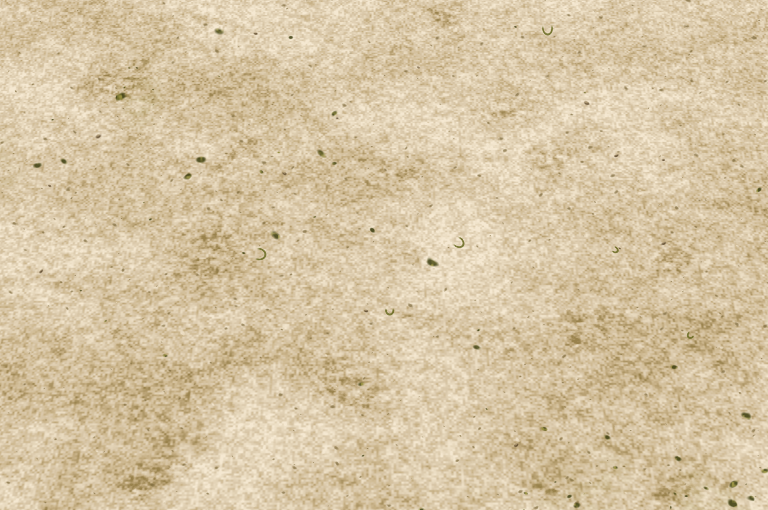
A Shadertoy shader for this texture:

```glsl
// Dry, sun-bleached sandy ground seen at a slight slant, with soft brown stains.
// Layered value noise sets a tone that runs through a sand ramp; jittered cells
// scatter smudges, specks, pebbles, curled stalks and clumps of moss on top.

const vec3 PALE   = vec3(0.96, 0.91, 0.82);
const vec3 LIGHT  = vec3(0.90, 0.84, 0.73);
const vec3 SAND   = vec3(0.85, 0.78, 0.66);
const vec3 TAN    = vec3(0.82, 0.74, 0.59);
const vec3 OCHRE  = vec3(0.76, 0.67, 0.50);
const vec3 EARTH  = vec3(0.60, 0.51, 0.30);
const vec3 SOIL   = vec3(0.34, 0.26, 0.15);
const vec3 MOSS   = vec3(0.33, 0.34, 0.08);
const vec3 SPROUT = vec3(0.56, 0.54, 0.20);

const float GRAIN_FREQ = 200.0;   // grains per canvas height
const float GRAIN_GAIN = 2.9;
const float GRIT_GAIN  = 1.9;
const float MOTTLE_GAIN = 1.9;
const float STAIN_GAIN = 4.2;
const float SLANT = 0.3;          // how much finer the far ground is

vec3 hash3(vec2 p) {
    vec3 q = fract(p.xyx * vec3(0.1031, 0.1030, 0.0973));
    q += dot(q, q.yxz + 33.33);
    return fract((q.xxy + q.yzz) * q.zyx);
}

float noise(vec2 p) {
    vec2 i = floor(p), f = fract(p);
    f = f * f * (3.0 - 2.0 * f);
    vec2 e = vec2(0.0, 1.0);
    return mix(mix(hash3(i).x, hash3(i + e.yx).x, f.x),
               mix(hash3(i + e.xy).x, hash3(i + e.yy).x, f.x), f.y);
}

float fbm(vec2 p) {
    float sum = 0.0, gain = 0.5;
    for (int i = 0; i < 5; i++) {
        sum += gain * noise(p);
        p = mat2(1.6, 1.2, -1.2, 1.6) * p + 7.3;
        gain *= 0.5;
    }
    return sum / 0.97;
}

mat2 turn(float a) { return mat2(cos(a), sin(a), -sin(a), cos(a)); }

float glow(vec2 p, vec2 centre, vec2 radius) {
    vec2 d = (p - centre) / radius;
    return exp(-dot(d, d));
}

// Coverage of ragged blobs, one per chosen cell; radii in canvas heights
float scatter(vec2 p, float cells, float density, vec2 radii, float soft, float seed) {
    float cover = 0.0;
    float ragged = 0.6 + 0.8 * noise(p * 0.9 / radii.y + seed);
    for (int k = 0; k < 9; k++) {
        vec2 cell = floor(p * cells) + vec2(k % 3 - 1, k / 3 - 1);
        vec3 h = hash3(cell + seed), g = hash3(cell + seed + 51.7);
        float keep = smoothstep(0.0, 0.3 * density + 1e-4, density - g.x);
        float r = mix(radii.x, radii.y, h.z * h.z) * keep;
        vec2 d = turn((g.y - 0.5) * 1.6) * (p - (cell + h.xy) / cells);
        float dist = length(d * vec2(0.85, 1.35)) - r * ragged;
        float edge = soft * r + 0.6 / iResolution.y;
        cover = max(cover, keep * (1.0 - smoothstep(-edge, edge, dist)));
    }
    return cover;
}

// Thin curled stalks: partial rings in sparse cells
float stalks(vec2 p, float cells, float density) {
    vec2 cell = floor(p * cells);
    vec3 h = hash3(cell + 311.0), g = hash3(cell + 347.0);
    vec2 d = turn(6.2832 * g.y) * (p - (cell + 0.25 + 0.5 * h.xy) / cells);
    d.y *= 1.0 + g.z;
    float line = abs(length(d) - mix(0.006, 0.014, h.z)) - 0.0008;
    float arc = smoothstep(-0.5, 0.1, d.x / (length(d) + 1e-4));
    return step(g.x, density) * arc * (1.0 - smoothstep(0.0, 1.2 / iResolution.y, line));
}

vec3 sandRamp(float t) {
    vec3 c = mix(EARTH, OCHRE, clamp((t + 3.4) / 1.7, 0.0, 1.0));
    c = mix(c, TAN, clamp((t + 1.7) / 0.85, 0.0, 1.0));
    c = mix(c, SAND, clamp((t + 0.85) / 0.8, 0.0, 1.0));
    c = mix(c, LIGHT, clamp((t + 0.05) / 1.05, 0.0, 1.0));
    return mix(c, PALE, clamp((t - 1.0) / 1.4, 0.0, 1.0));
}

void mainImage(out vec4 fragColor, in vec2 fragCoord) {
    vec2 p = fragCoord / iResolution.y;
    vec2 ground = vec2((p.x - 0.75) * (1.0 + SLANT * p.y) + 2.0,
                       p.y * (1.2 + SLANT * p.y) + 1.0);

    // Tone of the sand, from fine grain up to broad stains
    float stain = fbm(turn(0.25) * ground * vec2(3.5, 5.5));
    float tone = 0.3 + STAIN_GAIN * (stain - 0.5);
    tone += MOTTLE_GAIN * (fbm(ground * vec2(22.0, 30.0) + 9.0) - 0.5);
    tone += GRIT_GAIN * (noise(ground * GRAIN_FREQ * 0.43 + 4.0) - 0.5);
    tone += GRAIN_GAIN * (noise(ground * GRAIN_FREQ) - 0.5);
    tone -= 0.6 * glow(p, vec2(0.35, 0.27), vec2(0.32, 0.2));
    tone -= 0.6 * glow(p, vec2(1.35, 0.5), vec2(0.25, 0.4));
    tone += 0.35 * glow(p, vec2(0.7, 0.5), vec2(0.5, 0.25));

    // Brown smudges, broken up by the grit
    float broken = smoothstep(0.3, 0.75, fbm(ground * vec2(45.0, 70.0)));
    tone -= 2.2 * broken * scatter(p * vec2(0.7, 1.0), 7.0, 0.4, vec2(0.015, 0.05), 0.9, 17.0);
    vec3 col = sandRamp(tone);

    // Dark specks, then pebbles with a sunlit upper side
    col = mix(col, EARTH * 0.85, 0.75 * scatter(p, 34.0, 0.3, vec2(0.001, 0.0035), 0.4, 73.0));
    col = mix(col, PALE, 0.7 * scatter(p, 20.0, 0.12, vec2(0.001, 0.004), 0.3, 131.0));
    float stone = scatter(p, 9.0, 0.16, vec2(0.0025, 0.006), 0.2, 197.0);
    float lit = scatter(p - vec2(-0.001, 0.003), 9.0, 0.16, vec2(0.0025, 0.006), 0.2, 197.0);
    col = mix(col, mix(SOIL, OCHRE, 0.7 * lit), 0.85 * stone);

    // Curled stalks and moss clumps, gathered in two corners
    col = mix(col, MOSS * 1.15, 0.8 * stalks(p, 7.0, 0.1));
    float colony = glow(p, vec2(0.28, 0.76), vec2(0.22, 0.14))
                 + 0.7 * glow(p, vec2(0.03, 0.68), vec2(0.07, 0.1))
                 + 0.9 * glow(p, vec2(1.3, 0.02), vec2(0.3, 0.09));
    colony *= smoothstep(0.3, 0.65, noise(p * 11.0 + 3.0));
    col = mix(col, SPROUT, 0.13 * colony * broken);
    float clump = scatter(p, 38.0, 0.02 + 0.55 * colony, vec2(0.0015, 0.009), 0.3, 239.0);
    vec3 leaf = mix(MOSS * 0.7, SPROUT, smoothstep(0.35, 0.9, noise(p * 190.0)));
    col = mix(col, leaf, 0.85 * clump);

    fragColor = vec4(col, 1.0);
}
```
